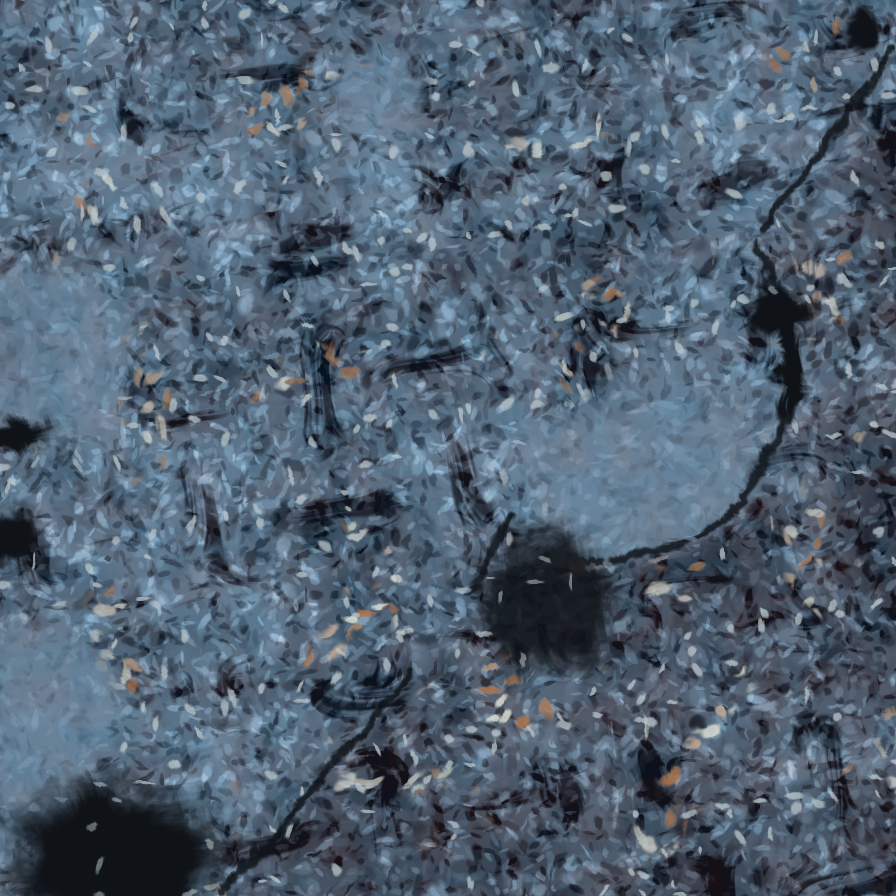
This texture is drawn by a three.js fragment shader. Its source:

```glsl
// Blue-grey mineral thin section: tiny interlocking flakes, a curved crack,
// black voids and warm glints. Flakes are oriented cellular noise in layers;
// broad blotches and ragged borders come from layered, folded sines.
varying vec2 vUv;

vec4 hash4(vec2 cell) {
  vec4 seed = vec4(dot(cell, vec2(127.1, 311.7)), dot(cell, vec2(269.5, 183.3)),
                   dot(cell, vec2(419.2, 371.9)), dot(cell, vec2(91.7, 233.1)));
  return fract(sin(seed) * 43758.545);
}

// Layered sines, folded into one another; about -0.8 to 0.8
float blotches(vec2 p) {
  float sum = 0.0;
  float amp = 0.5;
  for (int i = 0; i < 5; i++) {
    p = mat2(0.8, 0.6, -0.6, 0.8) * p + 2.3;
    p += 0.7 * sin(p.yx * 1.3);
    sum += amp * sin(p.x) * sin(p.y);
    p *= 1.8;
    amp *= 0.62;
  }
  return sum;
}

// Randomly turned ellipses, one per cell: x = signed tone, y = coverage
vec2 flakes(vec2 p, float scale, float density) {
  p *= scale;
  vec2 home = floor(p);
  vec2 result = vec2(0.0);
  for (int j = -1; j <= 1; j++) {
    for (int i = -1; i <= 1; i++) {
      vec2 cell = home + vec2(float(i), float(j));
      vec4 h = hash4(cell + scale);
      vec4 k = hash4(cell + scale + 57.3);
      float angle = 6.2832 * h.z;
      vec2 d = p - cell - h.xy;
      d = mat2(cos(angle), -sin(angle), sin(angle), cos(angle)) * d;
      d /= vec2(mix(0.4, 0.85, k.x), mix(0.16, 0.42, k.y));
      float cover = (1.0 - smoothstep(0.55, 1.1, length(d))) * step(k.z, density);
      result = mix(result, vec2(h.w * 2.0 - 1.0, 1.0), cover);
    }
  }
  return result;
}

float segment(vec2 p, vec2 a, vec2 b) {
  vec2 ab = b - a;
  return length(p - a - ab * clamp(dot(p - a, ab) / dot(ab, ab), 0.0, 1.0));
}

float patchAt(vec2 p, vec2 centre, vec2 radius) {
  return 1.0 - smoothstep(0.65, 1.2, length((p - centre) / radius));
}

void main() {
  vec2 p = vUv;
  vec2 ragged = p + 0.022 * vec2(blotches(p * 34.0), blotches(p * 34.0 + 9.0));
  vec2 wavy = mix(p, ragged, 0.45);
  vec2 grainP = mix(p, ragged, 0.3);
  float broad = blotches(p * 13.0 + 4.0);

  // Rounded crystal and the darker ground right of the crack
  vec2 fromArc = wavy - vec2(0.67, 0.59);
  float ring = length(fromArc) - 0.215;
  float slope = dot(wavy - vec2(0.25, 0.0), vec2(0.77, -0.64));
  float ground = smoothstep(-0.02, 0.03, min(slope, ring));

  // Smooth, clear areas with little grain
  float clearArea = patchAt(ragged, vec2(0.74, 0.46), vec2(0.16, 0.12));
  clearArea = max(clearArea, patchAt(ragged, vec2(0.05, 0.6), vec2(0.1, 0.12)));
  clearArea = max(clearArea, patchAt(ragged, vec2(0.04, 0.2), vec2(0.09, 0.13)));
  clearArea = max(clearArea, patchAt(ragged, vec2(0.43, 0.89), vec2(0.05, 0.06)));
  clearArea = max(clearArea, patchAt(ragged, vec2(0.5, 0.245), vec2(0.04)));
  clearArea *= 1.0 - ground;

  // Grain in three sizes
  float grain = 0.24 * flakes(grainP, 29.0, 0.8).x
              + 0.42 * flakes(grainP, 53.0, 0.95).x
              + 0.36 * flakes(grainP, 88.0, 0.95).x;
  float tone = 0.55 + 0.28 * broad - 0.17 * ground;
  tone = mix(tone, 0.8, 0.75 * clearArea) + grain * (1.0 - 0.65 * clearArea);
  tone -= 0.55 * smoothstep(0.3, 0.65, blotches(p * 27.0 + 20.0)) * (1.0 - clearArea);

  vec3 color = mix(vec3(0.13, 0.16, 0.21), vec3(0.51, 0.63, 0.73), clamp(tone, -0.2, 1.1));
  color = mix(color, vec3(0.73, 0.80, 0.84), smoothstep(1.05, 1.5, tone));
  float tint = blotches(p * 45.0 + 31.0);
  color += vec3(0.04, -0.005, -0.02) * (tint + 0.4 * ground);

  // Warm and white glints, in clusters and along two streaks
  float streak = min(segment(wavy, vec2(0.72, 0.09), vec2(0.84, 0.25)),
                     segment(wavy, vec2(0.35, 0.26), vec2(0.44, 0.35)));
  float cluster = smoothstep(0.32, 0.6, blotches(p * 17.0 + 47.0)) * 0.8;
  cluster = max(cluster, patchAt(ragged, vec2(0.58, 0.23), vec2(0.06, 0.05)));
  cluster = max(cluster, 1.0 - smoothstep(0.007, 0.016, streak));
  vec2 glint = flakes(grainP + 3.7, 47.0, 0.55);
  vec2 spark = flakes(grainP + 8.1, 72.0, 0.04);
  vec3 glintColor = mix(vec3(0.68, 0.46, 0.31), vec3(0.86, 0.87, 0.83),
                        smoothstep(-0.7, 0.3, glint.x));
  color = mix(color, glintColor, 0.85 * glint.y * cluster * (1.0 - clearArea));
  color = mix(color, vec3(0.73, 0.78, 0.80), 0.75 * spark.y * (1.0 - clearArea));

  // Crack: an arc round the crystal, running on into straight ends
  float crack = max(abs(ring), 0.066 - dot(fromArc, vec2(0.82, -0.57)));
  crack = min(crack, segment(wavy, vec2(0.85, 0.74), vec2(1.0, 0.95)));
  crack = min(crack, segment(wavy, vec2(0.25, 0.0), vec2(0.46, 0.25)));
  crack = min(crack, segment(wavy, vec2(0.52, 0.34), vec2(0.57, 0.42)));
  float dark = 0.85 * (1.0 - smoothstep(0.002, 0.007, crack));

  // Black voids
  dark = max(dark, patchAt(ragged, vec2(0.61, 0.33), vec2(0.075, 0.08)) * 0.85);
  dark = max(dark, patchAt(ragged, vec2(0.87, 0.655), vec2(0.035, 0.03)));
  dark = max(dark, patchAt(ragged, vec2(0.878, 0.59), vec2(0.016, 0.08)));
  dark = max(dark, patchAt(ragged, vec2(0.13, 0.04), vec2(0.13, 0.085)));
  dark = max(dark, patchAt(ragged, vec2(0.01, 0.4), vec2(0.045, 0.04)));
  dark = max(dark, patchAt(ragged, vec2(0.01, 0.51), vec2(0.055, 0.02)));
  dark = max(dark, patchAt(wavy, vec2(0.963, 0.97), vec2(0.022)));
  color = mix(color, vec3(0.06, 0.075, 0.095), dark * (1.0 - 0.6 * spark.y));

  gl_FragColor = vec4(color, 1.0);
}
```
